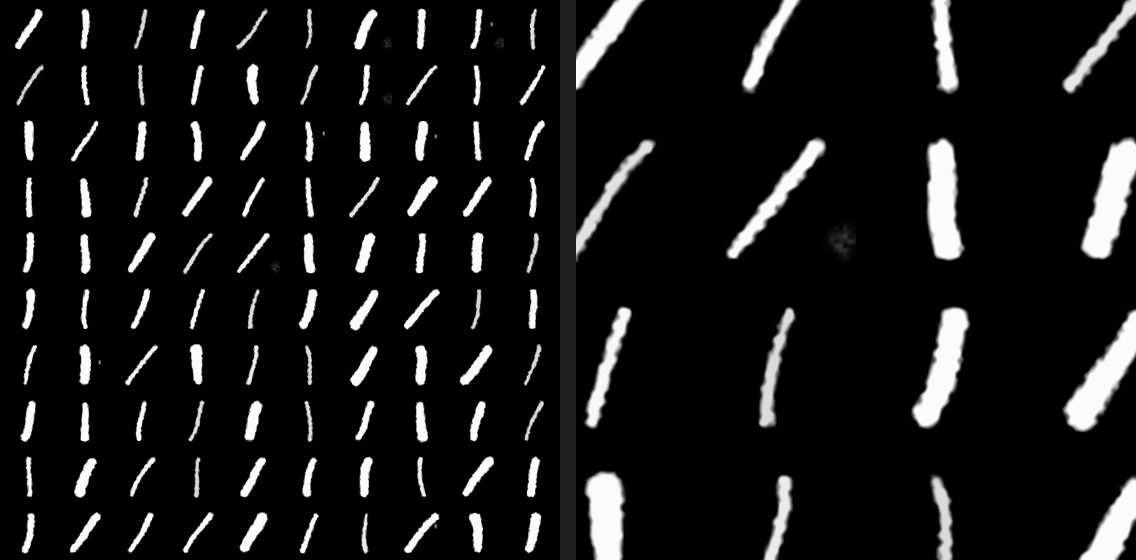
Left, the full canvas; right, a detail of the centre.
A Shadertoy shader for this pattern:

```glsl
// A ten by ten sheet of hand-drawn white strokes on black, mostly leaning right.
// Each cell hashes its own lean, bend and thickness, then measures the distance
// to a short curved polyline. Noise roughens the edges; a few cells hold faint dirt.

const float CELLS = 10.0;              // repeats across and down
const vec2 CENTRE = vec2(0.52, 0.48);  // stroke centre within a cell
const float HALF_HEIGHT = 0.355;       // all lengths below are in cells
const float THIN = 0.032;              // smallest half width
const float THICK = 0.094;             // largest half width
const float LEAN_MIN = -0.10;          // sideways run per unit of height
const float LEAN_MAX = 0.86;
const float BOW = 0.26;                // range of single bend
const float WAVE = 0.10;               // range of double bend
const float ROUGHNESS = 0.026;         // range of edge wobble
const float GRAIN = 24.0;              // wobble cells per repeat
const float SOFTNESS = 0.019;          // half width of the edge ramp
const float SMUDGE_CHANCE = 0.04;
const float SPECK_CHANCE = 0.025;
const vec2 SMUDGE_POS = vec2(0.41, -0.25);
const vec2 SPECK_POS = vec2(0.26, 0.04);
const vec3 PAPER = vec3(0.0);
const vec3 INK = vec3(0.985);
const int SEGMENTS = 8;

float hash(vec2 p) {
    vec3 q = fract(p.xyx * 0.1031);
    q += dot(q, q.yzx + 33.33);
    return fract((q.x + q.y) * q.z);
}

// One independent random value per cell and trait
float trait(vec2 id, float seed) {
    return hash(id * 3.7 + seed * vec2(17.3, 41.9) + 5.1);
}

float noise(vec2 p) {
    vec2 i = floor(p), f = fract(p);
    f = f * f * (3.0 - 2.0 * f);
    vec2 e = vec2(1.0, 0.0);
    return mix(mix(hash(i), hash(i + e), f.x),
               mix(hash(i + e.yx), hash(i + e.xx), f.x), f.y);
}

// Stroke centre line, s from -1 (bottom) to 1 (top)
vec2 spine(float s, vec3 bend, float halfLength) {
    float x = bend.x * s + bend.y * (0.5 - s * s) + bend.z * sin(3.14159 * s);
    return vec2(x, s) * halfLength;
}

// Signed distance to a curved stroke with slightly uneven thickness
float strokeDistance(vec2 p, vec3 bend, float halfWidth, float taper) {
    float halfLength = HALF_HEIGHT - halfWidth;
    float d = 1e3;
    vec2 a = spine(-1.0, bend, halfLength);
    for (int i = 1; i <= SEGMENTS; i++) {
        float s = 2.0 * float(i) / float(SEGMENTS) - 1.0;
        vec2 b = spine(s, bend, halfLength);
        vec2 ab = b - a;
        float t = clamp(dot(p - a, ab) / dot(ab, ab), 0.0, 1.0);
        float along = s + (t - 1.0) * 2.0 / float(SEGMENTS);
        d = min(d, length(p - a - ab * t) - halfWidth * (1.0 + taper * along));
        a = b;
    }
    return d;
}

// Faint mottled smudges near the cell border and rare small specks
float dirt(vec2 p, vec2 id) {
    float mottle = noise(p * 36.0 + id * 19.0);
    float smudge = smoothstep(0.14, 0.03, length(p - SMUDGE_POS));
    smudge *= 0.24 * mottle * step(trait(id, 7.0), SMUDGE_CHANCE);
    vec2 q = p - SPECK_POS - 0.1 * vec2(0.0, trait(id, 8.0));
    float speck = smoothstep(0.05, 0.01, length(q * vec2(1.5, 0.8)));
    speck *= 0.55 * step(trait(id, 9.0), SPECK_CHANCE);
    return max(smudge, speck);
}

void mainImage(out vec4 fragColor, in vec2 fragCoord) {
    vec2 grid = fragCoord / iResolution.xy * CELLS;
    vec2 id = floor(grid);
    vec2 p = fract(grid) - CENTRE;

    // Traits of this stroke
    float lean = mix(LEAN_MIN, LEAN_MAX, pow(trait(id, 1.0), 1.35));
    float bow = (trait(id, 2.0) - 0.5) * BOW;
    float wave = (trait(id, 3.0) - 0.5) * WAVE;
    float weight = pow(trait(id, 4.0), 1.6);
    float taper = (trait(id, 5.0) - 0.5) * 0.35;

    // Rough, soft-edged ink
    float d = strokeDistance(p, vec3(lean, bow, wave), mix(THIN, THICK, weight), taper);
    d += (noise(p * GRAIN + id * 37.0) - 0.5) * ROUGHNESS;
    float edge = max(SOFTNESS, 0.75 * CELLS / iResolution.y);
    float ink = smoothstep(edge, -edge, d);
    ink *= mix(0.86, 1.0, smoothstep(0.0, 0.12, weight));

    fragColor = vec4(mix(PAPER, INK, max(ink, dirt(p, id))), 1.0);
}
```
